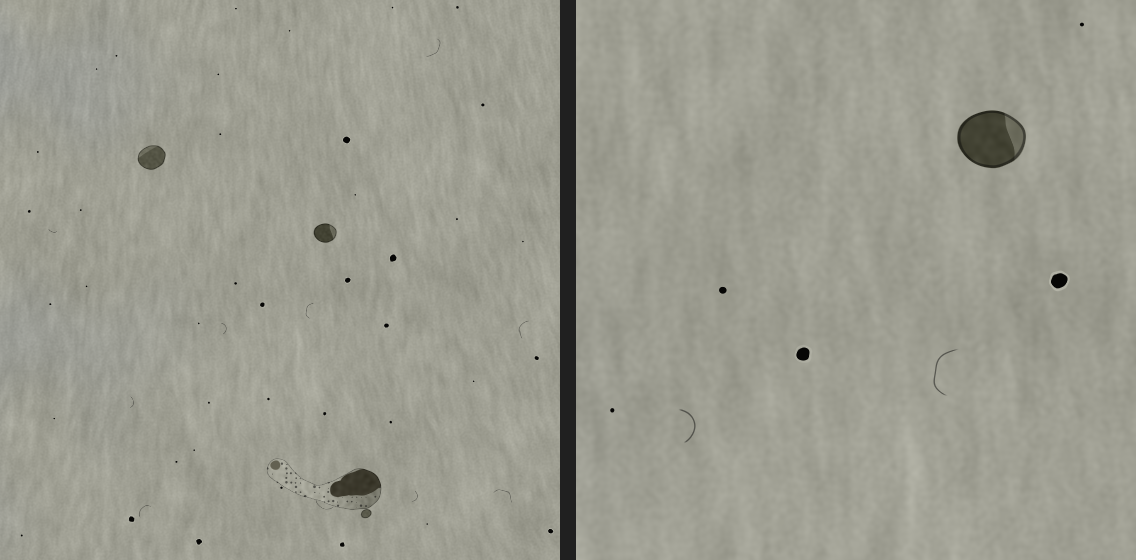
Left, the full canvas; right, a detail of the centre.
Write a Shadertoy shader that draws this texture.

```glsl
// Grey-green translucent film with fine, nearly vertical streaks, black specks,
// faint hairs, two dark oval bodies and one long body with a swollen dark end.
// Layers of stretched gradient noise make the film; distance shapes lie on top.

vec2 hash2(vec2 p) {
    vec3 q = fract(p.xyx * vec3(0.1031, 0.1030, 0.0973));
    q += dot(q, q.yzx + 33.33);
    return fract((q.xx + q.yz) * q.zy);
}

float gradientNoise(vec2 p) {
    vec2 i = floor(p), f = fract(p);
    vec2 u = f * f * f * (f * (f * 6.0 - 15.0) + 10.0);
    vec2 o = vec2(0.0, 1.0);
    float a = dot(hash2(i) * 2.0 - 1.0, f);
    float b = dot(hash2(i + o.yx) * 2.0 - 1.0, f - o.yx);
    float c = dot(hash2(i + o) * 2.0 - 1.0, f - o);
    float d = dot(hash2(i + 1.0) * 2.0 - 1.0, f - 1.0);
    return mix(mix(a, b, u.x), mix(c, d, u.x), u.y);
}

// Antialiased coverage of a signed distance
float cover(float d) {
    return clamp(0.5 - d * iResolution.y, 0.0, 1.0);
}

// Approximate distance to a tilted ellipse
float ellipse(vec2 p, vec2 radii, float tilt) {
    float c = cos(tilt), s = sin(tilt);
    p = mat2(c, -s, s, c) * p;
    return (length(p / radii) - 1.0) * min(radii.x, radii.y);
}

vec3 film(vec2 p) {
    // Streaks lean one way at the left and the other way at the right
    vec2 s = p + vec2(p.y * (0.4 * p.x - 0.12), 0.0);
    s.x += 0.012 * gradientNoise(p * 7.0);
    float tone = 0.055 * gradientNoise(s * vec2(66.0, 22.0));
    tone += 0.035 * gradientNoise(s * vec2(120.0, 48.0) + 31.0);
    tone += 0.050 * gradientNoise(s * vec2(25.0, 11.0) + 7.0);
    tone += 0.040 * gradientNoise(p * 5.0 + 3.0);
    tone += 0.035 * gradientNoise(p * 230.0);
    vec3 color = vec3(0.622, 0.622, 0.574) + tone;
    // Cool stains near the left side
    float stain = smoothstep(0.0, 0.5, gradientNoise(p * 4.0 + 19.0) + 0.15);
    return color + vec3(-0.012, -0.004, 0.022) * stain * smoothstep(0.45, 0.0, p.x);
}

void addHairs(inout vec3 color, vec2 p) {
    vec2 cell = floor(p * 6.0);
    vec2 h = hash2(cell + 71.0), k = hash2(cell + 137.0);
    vec2 q = p - (cell + 0.3 + 0.4 * h) / 6.0;
    q += 0.004 * gradientNoise(p * 60.0);
    float radius = mix(0.007, 0.02, k.x);
    vec2 facing = vec2(cos(k.y * 6.283), sin(k.y * 6.283));
    float arc = smoothstep(0.3, 0.5, dot(normalize(q + 1e-5), facing));
    float hair = cover(abs(length(q) - radius) - 0.0004) * arc;
    color *= 1.0 - 0.45 * hair * step(hash2(cell + 9.0).x, 0.35);
}

void addSpecks(inout vec3 color, vec2 p) {
    vec2 cell = floor(p * 9.0);
    vec2 h = hash2(cell + 211.0), k = hash2(cell + 53.0);
    float present = step(k.x, 0.56);
    float radius = 0.0012 + 0.0050 * pow(k.y, 4.0);
    vec2 q = p - (cell + 0.1 + 0.8 * h) / 9.0;
    float d = length(q * vec2(1.0, 0.9 + 0.25 * h.x)) - radius;
    d += 0.0016 * gradientNoise(p * 190.0) * smoothstep(0.001, 0.004, radius);
    float halo = cover(d - 0.0014) * smoothstep(0.002, 0.005, radius);
    color = mix(color, vec3(0.76, 0.76, 0.71), 0.6 * halo * present);
    color = mix(color, vec3(0.025, 0.025, 0.02), cover(d) * present);
}

// Dark oval with a paler slice on the side given by paleSide
void addOval(inout vec3 color, vec2 q, vec2 radii, float tilt, vec2 paleSide, vec3 body) {
    float wobble = gradientNoise(q * 70.0 + 5.0);
    float d = ellipse(q, radii, tilt) + 0.002 * wobble;
    float pale = cover(0.5 * radii.x + 0.004 * wobble - dot(q, paleSide));
    vec3 fill = mix(body, vec3(0.47, 0.47, 0.41), 0.75 * pale);
    fill += 0.06 * gradientNoise(q * 160.0);
    fill *= 1.0 - 0.4 * cover(abs(d + 0.0008) - 0.0007);
    color = mix(color, fill, cover(d));
}

void addLongBody(inout vec3 color, vec2 p) {
    // Swept circle along a curve, thin in the middle and swollen at the right
    float d = 1.0;
    for (int i = 0; i <= 24; i++) {
        float t = float(i) / 24.0;
        vec2 upper = mix(vec2(0.497, 0.162), vec2(0.55, 0.10), t);
        vec2 center = mix(upper, mix(vec2(0.55, 0.10), vec2(0.645, 0.127), t), t);
        float radius = mix(0.020, 0.036, smoothstep(0.5, 1.0, t)) - 0.006 * sin(3.1416 * t);
        d = min(d, length(p - center) - radius);
    }
    d += 0.003 * gradientNoise(p * 45.0);
    float swollen = smoothstep(0.57, 0.67, p.x);
    vec3 fill = mix(vec3(0.65, 0.65, 0.60), vec3(0.48, 0.48, 0.43), swollen);
    fill += 0.10 * gradientNoise(p * 110.0);

    // Pepper bubbles inside
    vec2 cell = floor(p * 120.0);
    vec2 h = hash2(cell);
    float bubble = length(p * 120.0 - cell - 0.3 - 0.4 * h) / 120.0 - 0.0024 * h.y;
    fill *= 1.0 - 0.5 * cover(bubble) * step(h.x, 0.5);

    // Dark masses at both ends, then the outline
    float rough = 0.005 * gradientNoise(p * 50.0 + 2.0);
    float mass = ellipse(p - vec2(0.645, 0.138), vec2(0.040, 0.023), 0.2);
    mass = min(mass, ellipse(p - vec2(0.610, 0.127), vec2(0.021, 0.015), 0.1)) + rough;
    vec3 massColor = vec3(0.23, 0.22, 0.17) + 0.06 * gradientNoise(p * 90.0);
    fill = mix(fill, massColor, cover(mass));
    float knot = length(p - vec2(0.492, 0.169)) - 0.009 + rough;
    fill = mix(fill, vec3(0.39, 0.38, 0.32), cover(knot));
    fill *= 1.0 - 0.35 * cover(abs(d + 0.0007) - 0.0006);
    color = mix(color, fill, cover(d));
}

void mainImage(out vec4 fragColor, in vec2 fragCoord) {
    vec2 p = fragCoord / iResolution.y;
    vec3 color = film(p);
    addHairs(color, p);
    addSpecks(color, p);
    addOval(color, p - vec2(0.271, 0.719), vec2(0.025, 0.021), 0.35, vec2(-0.5, 0.87), vec3(0.33, 0.33, 0.27));
    addOval(color, p - vec2(0.581, 0.584), vec2(0.020, 0.017), -0.1, vec2(0.97, 0.2), vec3(0.26, 0.26, 0.20));
    addOval(color, p - vec2(0.654, 0.082), vec2(0.010, 0.008), 0.3, vec2(0.6, -0.8), vec3(0.36, 0.36, 0.30));
    addLongBody(color, p);
    fragColor = vec4(color, 1.0);
}
```
